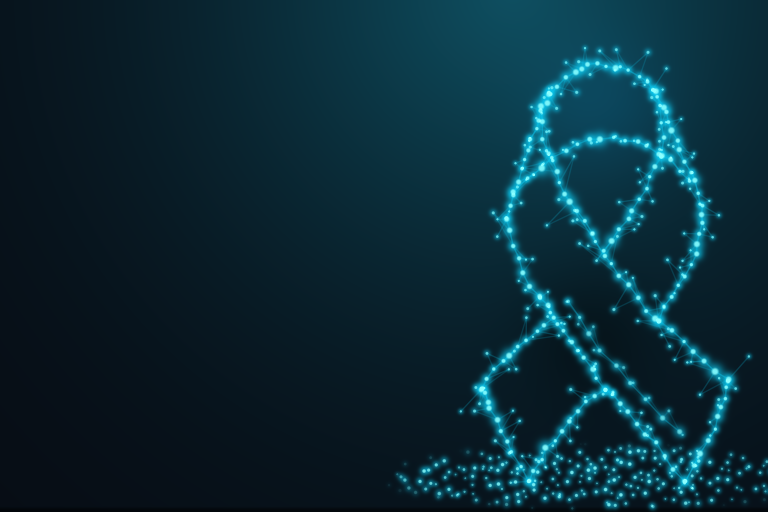
This background is drawn by a Shadertoy shader. Its source:

```glsl
vec2 hash2(float n) {
    return fract(sin(vec2(n, n + 17.3) * vec2(127.1, 311.7)) * 43758.5);
}

float segmentDistance(vec2 p, vec2 a, vec2 b) {
    vec2 ab = b - a;
    float t = clamp(dot(p - a, ab) / max(dot(ab, ab), 1e-6), 0.0, 1.0);
    return length(p - a - ab * t);
}

float thread(float d) {
    return smoothstep(max(0.002, 1.3 / iResolution.y), 0.0, d);
}

// Light is stored as (halo, core)
vec2 spark(vec2 p, vec2 center, float radius) {
    float d = length(p - center) / radius;
    return vec2(1.1 * exp(-0.38 * d * d), smoothstep(1.0, 0.35, d));
}

// Quadratic curve of glowing nodes with loose satellites linked to it
vec2 strand(vec2 p, vec2 a, vec2 b, vec2 c, float count, float spread, float seed) {
    vec2 light = vec2(0.0), last = a, lastOuter = a;
    for (float i = 0.0; i <= count; i++) {
        float t = i / count;
        vec2 jitter = hash2(i + seed * 23.7) - 0.5;
        vec2 scatter = hash2(i * 3.1 + seed * 41.3) - 0.5;
        vec2 node = mix(mix(a, b, t), mix(b, c, t), t) + 0.009 * jitter;
        vec2 outer = node + spread * scatter;
        float d = segmentDistance(p, last, node);
        light += spark(p, node, 0.0045 + 0.005 * abs(jitter.x + scatter.y));
        light += 0.75 * spark(p, outer, 0.003 + 0.003 * abs(jitter.y));
        light.x += 0.6 * thread(d) + 0.22 * exp(-d * d * 16000.0);
        light.x += 0.28 * thread(segmentDistance(p, node, outer));
        light.x += 0.22 * thread(segmentDistance(p, lastOuter, node));
        last = node;
        lastOuter = outer;
    }
    return light;
}

vec2 ribbon(vec2 p) {
    vec2 shoulderL = vec2(1.074, 0.82), shoulderR = vec2(1.279, 0.824);
    vec2 sideL = vec2(0.99, 0.574), sideR = vec2(1.371, 0.60);
    vec2 waistL = vec2(1.055, 0.418), waistR = vec2(1.283, 0.375);
    vec2 innerL = vec2(1.07, 0.703), innerR = vec2(1.289, 0.697);
    vec2 crotch = vec2(1.182, 0.242), fold = vec2(1.084, 0.379);
    vec2 hipL = vec2(0.941, 0.242), hipR = vec2(1.422, 0.258);
    vec2 footL = vec2(1.031, 0.059), footR = vec2(1.338, 0.059);

    // Loop
    vec2 light = strand(p, shoulderL, vec2(1.174, 0.924), shoulderR, 13.0, 0.09, 1.0);
    light += strand(p, shoulderL, vec2(1.03, 0.72), sideL, 12.0, 0.07, 2.0);
    light += strand(p, sideL, vec2(1.0, 0.49), waistL, 6.0, 0.07, 3.0);
    light += strand(p, shoulderR, vec2(1.32, 0.74), sideR, 12.0, 0.07, 4.0);
    light += strand(p, sideR, vec2(1.38, 0.50), waistR, 11.0, 0.07, 5.0);
    light += strand(p, vec2(1.002, 0.629), vec2(1.2, 0.82), vec2(1.348, 0.648), 15.0, 0.02, 6.0);
    light += strand(p, shoulderL, vec2(1.04, 0.76), innerL, 4.0, 0.05, 7.0);
    light += strand(p, shoulderR, vec2(1.3, 0.76), innerR, 4.0, 0.05, 8.0);

    // Crossing edges
    light += strand(p, innerL, vec2(1.13, 0.55), waistR, 16.0, 0.13, 9.0);
    light += strand(p, innerR, vec2(1.25, 0.60), vec2(1.182, 0.512), 9.0, 0.08, 10.0);
    light += strand(p, waistR, vec2(1.36, 0.31), hipR, 6.0, 0.1, 11.0);
    light += strand(p, waistL, vec2(1.11, 0.34), crotch, 10.0, 0.05, 12.0);
    light += 0.7 * strand(p, vec2(1.109, 0.41), vec2(1.18, 0.28), vec2(1.33, 0.156), 8.0, 0.03, 13.0);

    // Tails
    light += strand(p, fold, vec2(1.0, 0.32), hipL, 9.0, 0.09, 14.0);
    light += strand(p, hipL, vec2(0.96, 0.19), footL, 9.0, 0.08, 15.0);
    light += strand(p, footL, vec2(1.09, 0.17), crotch, 10.0, 0.06, 16.0);
    light += strand(p, crotch, vec2(1.25, 0.18), footR, 9.0, 0.06, 17.0);
    light += strand(p, hipR, vec2(1.42, 0.19), footR, 9.0, 0.05, 18.0);
    return light;
}

// Cellular dust lying in a flat ellipse under the tails
vec2 groundDust(vec2 p) {
    vec2 light = vec2(0.0), cell = floor(p / 0.017);
    for (float y = -1.0; y <= 1.0; y++)
    for (float x = -1.0; x <= 1.0; x++) {
        vec2 id = cell + vec2(x, y);
        float key = id.x + id.y * 91.7;
        vec2 center = (id + hash2(key)) * 0.017;
        vec2 rnd = hash2(key + 5.9);
        float reach = length((center - vec2(1.18, 0.068)) / vec2(0.42, 0.062));
        float present = step(rnd.x, 1.0 - 0.45 * reach) * smoothstep(1.08, 0.85, reach);
        light += present * (0.45 + 0.5 * rnd.y) * spark(p, center, 0.0025 + 0.0025 * rnd.y);
    }
    return light;
}

void mainImage(out vec4 fragColor, in vec2 fragCoord) {
    vec2 p = fragCoord / iResolution.y;

    // Teal backdrop lit from the top
    float d = length(p - vec2(1.0, 1.02));
    vec3 color = mix(vec3(0.025, 0.045, 0.075), vec3(0.055, 0.31, 0.38), exp(-d - 1.1 * d * d));
    color += vec3(0.0, 0.05, 0.08) * exp(-50.0 * dot(p - vec2(1.18, 0.79), p - vec2(1.18, 0.79)));
    color *= 1.0 - 0.35 * exp(-60.0 * dot(p - vec2(1.15, 0.34), p - vec2(1.15, 0.34)));
    color *= mix(0.5, 1.0, smoothstep(0.004, 0.012, p.y));

    // Glowing network
    if (p.x > 0.74) {
        vec2 light = ribbon(p) + groundDust(p);
        color = mix(color, vec3(0.04, 0.78, 0.93), 1.0 - exp(-0.85 * light.x));
        color = mix(color, vec3(0.55, 1.0, 1.0), min(0.85 * light.y, 1.0));
    }
    fragColor = vec4(color, 1.0);
}
```
